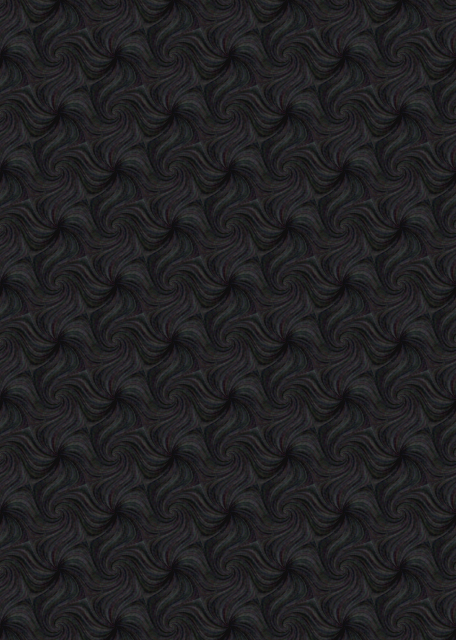
Reproduce this pattern procedurally as a Shadertoy shader.

```glsl
const float TAU = 6.2831853;
const float TILES_ACROSS = 4.0;
const float EYE_ANGLE = 1.02;
const float GAP_ANGLE = 0.30;
const int STEPS = 13;
const float STEP_LENGTH = 0.017;

vec3 hash3(vec2 cell) {
    vec3 p = fract(vec3(cell.xyx) * vec3(0.1031, 0.1030, 0.0973));
    p += dot(p, p.yxz + 33.33);
    return fract((p.xxy + p.yzz) * p.zyx);
}

// Smooth value noise that repeats every unit cell
vec3 tiledNoise(vec2 u, float cells, float seed) {
    vec2 p = u * cells;
    vec2 i = floor(p);
    vec2 f = p - i;
    f = f * f * (3.0 - 2.0 * f);
    vec2 lo = mod(i, cells) + seed;
    vec2 hi = mod(i + 1.0, cells) + seed;
    vec3 bottom = mix(hash3(lo), hash3(vec2(hi.x, lo.y)), f.x);
    vec3 top = mix(hash3(vec2(lo.x, hi.y)), hash3(hi), f.x);
    return mix(bottom, top, f.y);
}

// Clockwise spirals leaving every integer point, unwinding towards the gaps
vec2 swirlDirection(vec2 u, float eyeAngle, float gapAngle) {
    vec2 radial = sin(TAU * u);
    vec2 height = cos(TAU * u);
    float nearEye = smoothstep(-1.8, 0.6, height.x + height.y);
    float angle = mix(gapAngle, eyeAngle, nearEye);
    float c = cos(angle), s = sin(angle);
    vec2 v = vec2(c * radial.x + s * radial.y, c * radial.y - s * radial.x);
    return v / (length(v) + 0.02);
}

// Averages noise along the flow: rgb holds fine strands, a holds broad locks
vec4 combStrands(vec2 u, float eyeAngle, float gapAngle) {
    vec4 total = vec4(0.0);
    float weightSum = 0.0;
    for (int side = -1; side <= 1; side += 2) {
        float stride = STEP_LENGTH * float(side);
        vec2 q = u;
        for (int i = 0; i < STEPS; i++) {
            float weight = 1.0 - float(i) / float(STEPS);
            vec4 strand = vec4(tiledNoise(q, 54.0, 7.0), tiledNoise(q, 20.0, 91.0).x);
            total += weight * strand;
            weightSum += weight;
            vec2 halfway = q + 0.5 * stride * swirlDirection(q, eyeAngle, gapAngle);
            q += stride * swirlDirection(halfway, eyeAngle, gapAngle);
        }
    }
    return total / weightSum;
}

// Soft periodic spot
float glow(vec2 u, vec2 center, float sharpness) {
    vec2 c = cos(TAU * (u - center));
    return exp(sharpness * (c.x + c.y - 2.0));
}

void mainImage(out vec4 fragColor, in vec2 fragCoord) {
    // Diagonal lattice: two swirls per square tile
    vec2 tile = fragCoord / iResolution.x * TILES_ACROSS - vec2(0.01, 0.62);
    vec2 u = vec2(tile.x + tile.y, tile.y - tile.x);

    vec4 strands = combStrands(u, EYE_ANGLE, GAP_ANGLE) - 0.5;
    float luma = dot(strands.rgb, vec3(1.0 / 3.0));
    vec3 chroma = strands.rgb - luma;
    vec3 grain = tiledNoise(u, 59.0, 173.0) - 0.5;
    float grainLuma = dot(grain, vec3(1.0 / 3.0));

    // Charcoal fibres with faint coloured flecks
    vec3 color = vec3(0.133, 0.131, 0.137);
    color += 0.80 * luma + 0.045 * strands.a + 0.055 * grainLuma;
    color += 0.13 * chroma + 0.035 * (grain - grainLuma);

    // Pale patch between swirls and shadow at each eye
    float patchLight = glow(u, vec2(-0.296, 0.496), 2.0);
    color += patchLight * vec3(0.022, 0.021, 0.026);
    color -= 0.010 * glow(u, vec2(0.0), 3.0);

    fragColor = vec4(clamp(color, 0.055, 0.34), 1.0);
}
```
